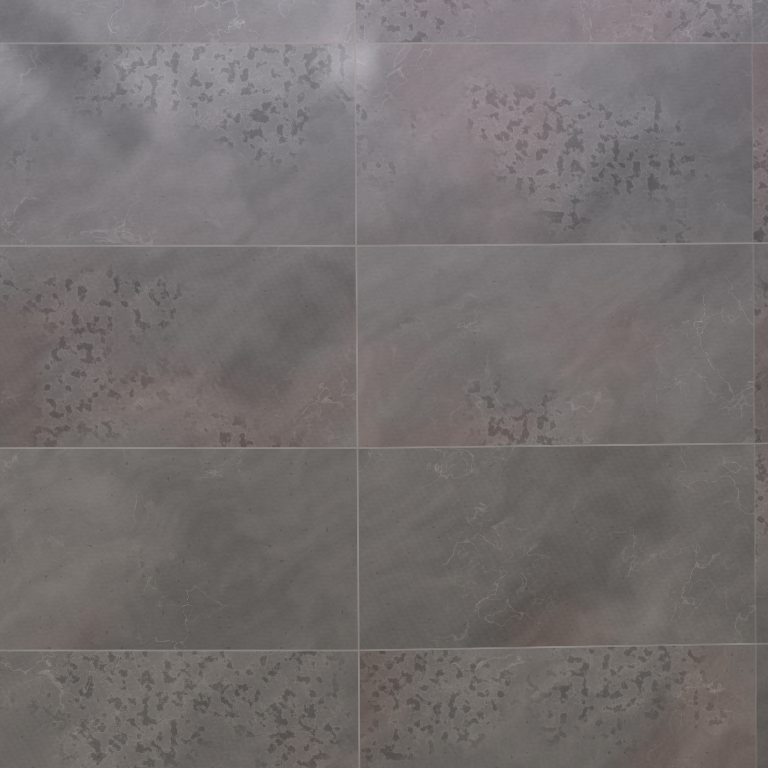
This texture is drawn by a WebGL 2 fragment shader. Its source:

```glsl
#version 300 es
precision highp float;
// Grey stone tiles in a straight stack with thin pale joints under soft overhead light.
// Each tile samples its own region of layered noise: diagonal clouds, broken pale
// veins and pitted patches. A smooth light field with glare and a shadow tints it all.
uniform vec2 u_resolution;
out vec4 fragColor;

const vec2 TILE_SIZE = vec2(0.517, 0.2635);
const vec2 GRID_ORIGIN = vec2(0.468, 0.153);
const float JOINT_HALF_WIDTH = 0.0012;
const vec3 WARM_TINT = vec3(1.03, 0.985, 0.95);
const vec3 COOL_TINT = vec3(1.0, 0.98, 1.025);
const vec3 ROSE_SHIFT = vec3(0.022, -0.006, -0.008);
const vec3 JOINT_COLOR = vec3(0.60, 0.585, 0.57);

float hash(vec2 p) {
  return fract(sin(dot(p, vec2(127.1, 311.7))) * 43758.5);
}

float noise(vec2 p) {
  vec2 i = floor(p), f = fract(p);
  f = f * f * (3.0 - 2.0 * f);
  float low = mix(hash(i), hash(i + vec2(1, 0)), f.x);
  float high = mix(hash(i + vec2(0, 1)), hash(i + vec2(1, 1)), f.x);
  return mix(low, high, f.y);
}

float fbm(vec2 p) {
  float sum = 0.0, amp = 0.5;
  for (int i = 0; i < 5; i++) {
    sum += amp * noise(p);
    p = mat2(1.6, 1.2, -1.2, 1.6) * p + 7.3;
    amp *= 0.5;
  }
  return sum / 0.97;
}

// Thin line where a noise field crosses its middle value.
float vein(vec2 p, float width) {
  return 1.0 - smoothstep(0.0, width, abs(fbm(p) - 0.5));
}

// Soft round spot of light with radius r.
float glow(vec2 p, vec2 center, vec2 r) {
  vec2 d = (p - center) / r;
  return exp(-dot(d, d));
}

float segmentDistance(vec2 p, vec2 a, vec2 b) {
  vec2 ab = b - a;
  return length(p - a - ab * clamp(dot(p - a, ab) / dot(ab, ab), 0.0, 1.0));
}

// Brightness offset of the stone (x) and its rosy staining (y).
vec2 stone(vec2 p) {
  vec2 warp = vec2(fbm(p * 9.0), fbm(p * 9.0 + 31.0)) - 0.5;
  vec2 along = vec2(0.82, 0.57);
  vec2 q = vec2(dot(p, along), dot(p, vec2(-along.y, along.x)));
  float cloud = fbm(q * vec2(4.0, 10.0) + warp * 1.8);
  float streak = fbm(q * vec2(16.0, 65.0) + warp * 5.0);
  float tone = (cloud - 0.5) * 0.16 + (streak - 0.5) * 0.05;

  // Veins appear only inside fractured zones.
  float fractured = smoothstep(0.46, 0.66, fbm(p * 7.0 + 12.0));
  float cracks = vein(p * 13.0 + warp * 1.5, 0.012) + 0.6 * vein(q * vec2(22.0, 34.0) + 5.0, 0.018);
  tone += cracks * fractured * (0.035 + 0.05 * noise(p * 60.0));

  // Pitted patches: small dark worm marks with pale rims.
  float patchy = smoothstep(0.53, 0.66, fbm(p * 5.0 + 47.0));
  float pits = fbm(p * 110.0);
  tone += patchy * (0.012 - 0.07 * smoothstep(0.54, 0.66, pits));
  tone += patchy * 0.03 * smoothstep(0.06, 0.0, abs(pits - 0.49));

  // Sparse specks and fine grain.
  tone -= 0.05 * smoothstep(0.90, 0.97, noise(p * 150.0));
  tone += (noise(p * 330.0) - 0.5) * 0.022;
  return vec2(tone, smoothstep(0.45, 0.7, fbm(p * 4.0 + 83.0)));
}

// Overall brightness: brighter toward the top, with reflections and one shadow.
float lighting(vec2 uv) {
  float light = 0.395 + 0.05 * uv.y + 0.065 * uv.y * uv.y * uv.y;
  light += 0.065 * glow(uv, vec2(0.40, 0.96), vec2(0.32, 0.24));
  light += 0.10 * glow(uv, vec2(0.445, 0.915), vec2(0.03, 0.04));
  light += 0.07 * glow(uv, vec2(0.475, 0.925), vec2(0.016, 0.03));
  light += 0.09 * glow(uv, vec2(0.02, 0.885), vec2(0.06, 0.05));
  float shade = segmentDistance(uv, vec2(0.0, 0.99), vec2(0.16, 0.84));
  light -= 0.075 * smoothstep(0.055, 0.012, shade);
  return light - 0.03 * smoothstep(0.75, 1.05, uv.x);
}

void main() {
  vec2 uv = gl_FragCoord.xy / u_resolution;
  float pixel = 1.0 / min(u_resolution.x, u_resolution.y);

  // Slightly skewed tile grid.
  vec2 skew = vec2(0.006 * uv.y, -0.02 * max(uv.x - 0.46, 0.0) * (1.0 - uv.y));
  vec2 grid = (uv + skew - GRID_ORIGIN) / TILE_SIZE;
  vec2 tile = floor(grid);
  vec2 offset = 20.0 * vec2(hash(tile + 3.1), hash(tile + 8.7));

  vec2 surface = stone(uv + offset);
  float light = lighting(uv);
  vec3 tint = mix(WARM_TINT, COOL_TINT, smoothstep(0.2, 1.0, uv.y));
  vec3 color = (light + surface.x) * tint + ROSE_SHIFT * surface.y;

  // Joints: pale lines of uneven strength, fainter on the right edge.
  vec2 gap = abs(fract(grid + 0.5) - 0.5) * TILE_SIZE;
  vec2 line = 1.0 - smoothstep(JOINT_HALF_WIDTH - 0.5 * pixel, JOINT_HALF_WIDTH + 0.5 * pixel, gap);
  line.x *= mix(1.0, 0.4, step(0.75, uv.x));
  float strength = 0.5 + 0.45 * noise(uv * 24.0);
  vec3 joint = JOINT_COLOR * (0.75 + 0.5 * light);
  color = mix(color, joint, max(line.x, line.y) * strength);
  fragColor = vec4(color, 1.0);
}
```
